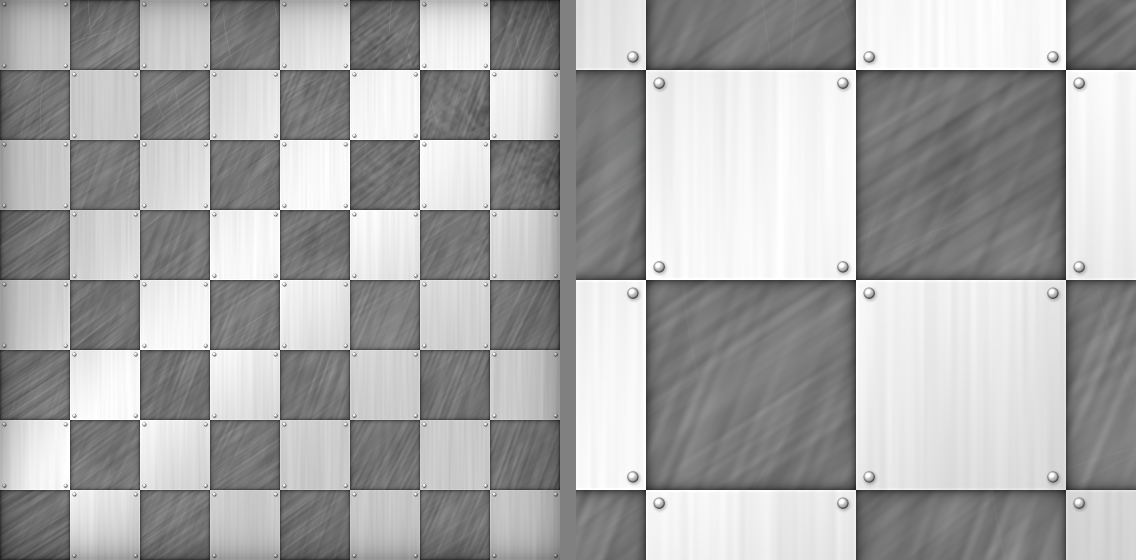
Left: the whole. Right: its middle third, enlarged.
Write a WebGL 2 fragment shader that draws this pattern.

```glsl
#version 300 es
precision highp float;

#define TILES 8.0
#define STEEL_BASE 0.79
#define SHEEN_GAIN 0.19
#define IRON_BASE 0.465
#define BRUSH_DEPTH 0.085
#define SCRATCH_DEPTH 0.24
#define RIVET_INSET 0.0625
#define RIVET_RADIUS 0.027
#define SHADOW_WIDTH 0.022
#define VIGNETTE_WIDTH 0.028
#define VIGNETTE_DEPTH 0.27

uniform vec2 u_resolution;
out vec4 fragColor;

float hash(vec2 p) {
  return fract(sin(dot(p, vec2(127.1, 311.7))) * 43758.5453);
}

float noise(vec2 p) {
  vec2 i = floor(p), f = fract(p);
  f = f * f * (3.0 - 2.0 * f);
  return mix(mix(hash(i), hash(i + vec2(1, 0)), f.x),
             mix(hash(i + vec2(0, 1)), hash(i + vec2(1, 1)), f.x), f.y);
}

vec2 rotate(vec2 p, float angle) {
  float c = cos(angle), s = sin(angle);
  return vec2(c * p.x + s * p.y, c * p.y - s * p.x);
}

// Noise stretched along one direction, centred on zero
float streaks(vec2 p, float angle, float along, float across) {
  return noise(rotate(p, angle) * vec2(along, across) + 37.0) - 0.5;
}

// Broad diagonal reflection, wider toward the upper right
float sheen(vec2 uv) {
  float s = uv.x + uv.y;
  float d = (uv.y - uv.x - 0.06) / (0.2 + 0.09 * s * s);
  return exp(-d * d);
}

vec3 brushedSteel(vec2 uv, vec2 cell, vec2 f) {
  vec2 p = uv + cell * 3.17;
  float grain = 0.5 * streaks(p, 1.5708, 7.0, 260.0)
              + 0.3 * streaks(p, 1.5708, 3.0, 90.0)
              + 0.2 * streaks(p, 1.5708, 12.0, 420.0);
  float tone = STEEL_BASE + SHEEN_GAIN * sheen(uv) + BRUSH_DEPTH * grain;
  tone += 0.015 * (hash(cell + 5.0) - 0.5);
  // Bright bevel at the plate rim
  vec2 edge = min(f, 1.0 - f);
  tone += 0.05 * (1.0 - smoothstep(0.0, 0.016, min(edge.x, edge.y)));
  return vec3(tone);
}

vec3 scratchedIron(vec2 uv, vec2 cell, vec2 f) {
  vec2 p = uv + cell * 1.73;
  float lean = 0.62 + 0.12 * (hash(cell) - 0.5);
  float steep = 1.15 + 0.15 * (hash(cell + 9.0) - 0.5);
  float blend = smoothstep(0.2, 0.9, 0.55 * uv.x + 0.6 * noise(uv * 6.0));
  // Two crossing sets of fine scratches
  float shallowSet = streaks(p, lean, 9.0, 240.0) + 0.5 * streaks(p, lean, 16.0, 400.0);
  float steepSet = streaks(p, steep, 9.0, 230.0) + 0.4 * streaks(p, 1.5, 5.0, 110.0);
  float tone = IRON_BASE + 0.6 * SCRATCH_DEPTH * mix(shallowSet, steepSet, 0.2 + 0.6 * blend);
  // Cloudy stains and speckled grime, heavier in the upper right
  float grime = smoothstep(0.7, 1.5, uv.x * uv.y + 0.7 * noise(uv * 9.0));
  tone += 0.05 * (noise(uv * 14.0) - 0.5) + 0.03 * (noise(uv * 45.0) - 0.5);
  tone -= 0.12 * grime * noise(uv * 130.0);
  // Sparse long gouges, each a straight segment across its tile
  for (int i = 0; i < 4; i++) {
    vec2 seed = cell + float(i) * 13.7;
    vec2 q = rotate(f - vec2(hash(seed), hash(seed + 4.0)), 0.3 + 1.6 * hash(seed + 8.0));
    float width = 0.006 + 0.5 / (u_resolution.y / TILES);
    float gouge = (1.0 - smoothstep(0.0, width, abs(q.y + 0.15 * q.x * q.x)))
                * (1.0 - smoothstep(0.15, 0.5, abs(q.x)));
    tone += gouge * (0.015 + 0.055 * smoothstep(0.6, 1.0, uv.y));
  }
  // Shadow cast by the neighbouring plates
  vec2 edge = min(f, 1.0 - f) / SHADOW_WIDTH;
  vec2 shade = exp(-edge);
  tone *= (1.0 - 0.5 * shade.x) * (1.0 - 0.5 * shade.y);
  return tone * vec3(0.998, 1.003, 1.0);
}

vec3 addRivet(vec3 plate, vec2 f, float px) {
  vec2 r = f - mix(vec2(RIVET_INSET), vec2(1.0 - RIVET_INSET), step(0.5, f));
  float d = length(r);
  // Soft shadow, then a domed head lit from the upper left
  float shadow = 1.0 - smoothstep(0.4, 1.6, length(r - vec2(0.005, -0.007)) / RIVET_RADIUS);
  plate *= 1.0 - 0.3 * shadow;
  vec2 n = r / RIVET_RADIUS;
  float head = 0.78 + 0.2 * dot(n, vec2(-0.6, 0.8)) - 0.36 * smoothstep(0.55, 1.0, length(n));
  head += 0.35 * exp(-6.0 * dot(n - vec2(-0.2, 0.25), n - vec2(-0.2, 0.25)));
  return mix(plate, vec3(head), 1.0 - smoothstep(-0.6 * px, 0.6 * px, d - RIVET_RADIUS));
}

void main() {
  vec2 uv = gl_FragCoord.xy / u_resolution;
  vec2 grid = uv * TILES;
  vec2 cell = floor(grid), f = fract(grid);
  float px = TILES / u_resolution.y;

  vec3 steel = addRivet(brushedSteel(uv, cell, f), f, px);
  vec3 iron = scratchedIron(uv, cell, f);
  // Checker sign from the distance to the nearest grid lines
  vec2 wave = clamp((0.5 - abs(fract(grid * 0.5) * 2.0 - 1.0)) * 0.0 + min(f, 1.0 - f) / px, 0.0, 0.5) * 2.0;
  float parity = mod(cell.x + cell.y, 2.0) * 2.0 - 1.0;
  vec3 color = mix(iron, steel, 0.5 + 0.5 * parity * wave.x * wave.y);

  // Darkened outer border
  vec2 border = exp(-min(uv, 1.0 - uv) / VIGNETTE_WIDTH);
  color *= (1.0 - VIGNETTE_DEPTH * border.x) * (1.0 - VIGNETTE_DEPTH * border.y);
  fragColor = vec4(clamp(color, 0.0, 1.0), 1.0);
}
```
